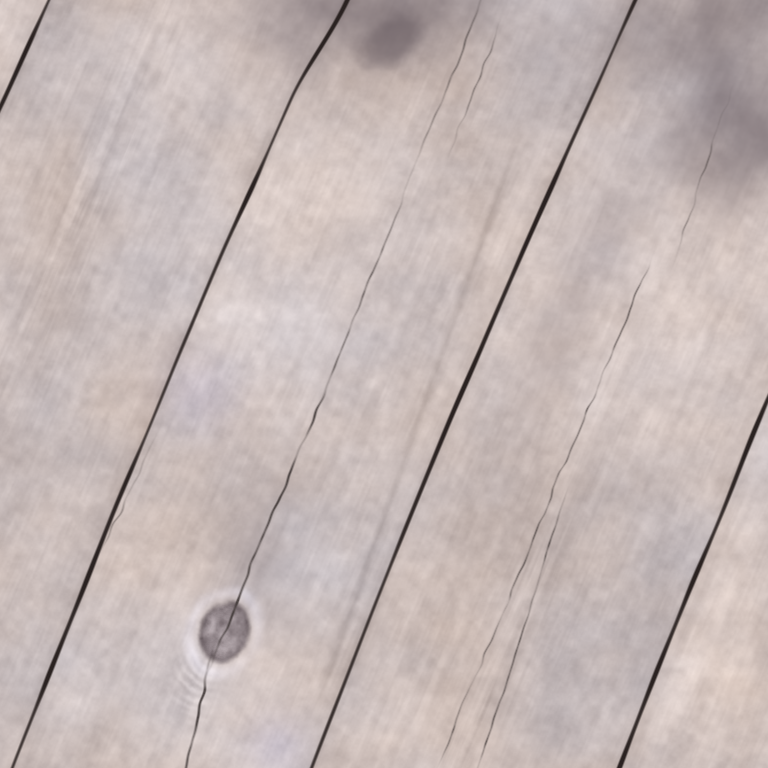
Write a three.js fragment shader that draws this texture.

```glsl
// Weathered pale floorboards running diagonally, split by thin dark seams.
// Boards live in sheared coordinates (across, up); layered noise gives grain
// and stains, distance functions give the seams, cracks and two knots.
#define LEAN 0.42
#define SEAM_START 0.008
#define SEAM_PITCH 0.382
#define SEAM_SPREAD 0.0065
#define SEAM_HALF 0.0025
#define SOFT 0.0019
#define GRAIN 0.36
#define SPECKLE 0.52
#define WOOD_PALE vec3(0.875, 0.825, 0.812)
#define WOOD_DIM vec3(0.690, 0.640, 0.632)
#define STAIN vec3(0.450, 0.405, 0.425)
#define GAP vec3(0.165, 0.135, 0.130)

varying vec2 vUv;

float hash(vec2 p) {
  return fract(sin(dot(p, vec2(127.1, 311.7))) * 43758.5453);
}

float noise(vec2 p) {
  vec2 i = floor(p), f = fract(p);
  f = f * f * (3.0 - 2.0 * f);
  return mix(mix(hash(i), hash(i + vec2(1.0, 0.0)), f.x),
             mix(hash(i + vec2(0.0, 1.0)), hash(i + 1.0), f.x), f.y);
}

float fbm(vec2 p) {
  float sum = 0.0, amp = 0.5;
  for (int i = 0; i < 4; i++) {
    sum += amp * noise(p);
    p = p * 2.03 + 17.3;
    amp *= 0.5;
  }
  return sum / 0.9375;
}

float line(float d, float halfWidth) {
  return 1.0 - smoothstep(halfWidth - SOFT, halfWidth + SOFT, abs(d));
}

float blob(vec2 p, vec2 center, vec2 size) {
  vec2 d = (p - center) / size;
  return exp(-dot(d, d));
}

float span(float y, float low, float high) {
  return smoothstep(low - 0.03, low + 0.03, y) * (1.0 - smoothstep(high - 0.04, high + 0.04, y));
}

// Broken hairline; b is (across, up), drift is its slant against the board
float crack(vec2 b, float start, float drift, float low, float high, float halfWidth) {
  float jag = 0.005 * (noise(vec2(b.y * 11.0, start * 90.0)) - 0.5)
            + 0.004 * (noise(vec2(b.y * 60.0, start * 70.0)) - 0.5);
  float wear = 0.25 + 0.75 * smoothstep(0.2, 0.75, noise(vec2(b.y * 24.0, start * 50.0)));
  wear *= 0.55 + 0.7 * noise(vec2(b.y * 120.0, start * 30.0));
  return line(b.x - start - drift * b.y - jag, halfWidth) * span(b.y, low, high) * wear;
}

void main() {
  vec2 p = vUv;
  vec2 b = vec2(p.x - LEAN * p.y, p.y);

  // Seams, slightly bowed, and the index of the board
  float seam = 0.0, shade = 0.0, board = 0.0;
  for (int i = -1; i < 3; i++) {
    float k = float(i);
    float at = SEAM_START + SEAM_PITCH * k + SEAM_SPREAD * k * k + 0.04 * (p.y - 0.5) * (p.y - 0.5);
    at += 0.004 * (noise(vec2(p.y * 9.0, k * 7.0)) - 0.5);
    at += 0.016 * smoothstep(0.87, 1.0, p.y) * exp(-9.0 * k * k);
    float wear = noise(vec2(p.y * 16.0, k * 5.0 + 2.0));
    seam = max(seam, line(b.x - at, SEAM_HALF * (0.65 + 0.7 * wear)) * (0.8 + 0.25 * wear));
    shade += exp(-abs(b.x - at) / 0.006);
    board += step(at, b.x);
  }

  // Wood tone: clouds, combed grain and fine speckle
  vec2 own = vec2(board * 13.7, board * 5.1);
  float streak = fbm(vec2(b.x * 75.0, b.y * 3.5) + own) - 0.5;
  float fiber = noise(vec2(b.x * 260.0, b.y * 22.0) + own) - 0.5;
  float combed = blob(b, vec2(-0.2, 0.7), vec2(0.05, 0.25)) + blob(b, vec2(0.59, 0.15), vec2(0.04, 0.2));
  float tone = 0.61 + 0.85 * (fbm(p * 5.0 + own) - 0.5) + 0.4 * (fbm(p * 22.0) - 0.5);
  tone += GRAIN * (1.0 + 1.2 * combed) * (streak + 0.35 * fiber) + SPECKLE * (fbm(p * 80.0) - 0.5);
  tone += 0.28 * blob(p, vec2(0.32, 0.59), vec2(0.09, 0.02));
  vec3 color = mix(WOOD_DIM, WOOD_PALE, tone);
  color += (fbm(p * 6.5 + own + 31.0) - 0.5) * vec3(0.06, 0.01, -0.05);
  color += vec3(-0.03, -0.02, 0.02) * (blob(p, vec2(0.26, 0.49), vec2(0.05)) + blob(p, vec2(0.36, 0.03), vec2(0.04)));

  // Broad smoky stains
  float smoke = 0.50 * blob(p, vec2(0.54, 0.98), vec2(0.10, 0.08));
  smoke += 0.50 * blob(p, vec2(0.39, 1.0), vec2(0.08, 0.09));
  smoke += 0.55 * blob(p, vec2(0.96, 0.81), vec2(0.08, 0.08));
  smoke += 0.42 * blob(p, vec2(0.93, 1.0), vec2(0.19, 0.15));
  smoke += 0.26 * blob(b, vec2(0.49, 0.62), vec2(0.04, 0.17));
  smoke += 0.22 * blob(p, vec2(0.34, 0.26), vec2(0.05, 0.09));
  color = mix(color, STAIN, clamp(smoke * (0.4 + 1.2 * fbm(p * 16.0)), 0.0, 0.8));

  // Oval dark knot
  vec2 q = p - vec2(0.512, 0.949);
  q = vec2(0.84 * q.x + 0.54 * q.y, 0.84 * q.y - 0.54 * q.x);
  float oval = length(q / vec2(0.052, 0.031)) + 0.5 * (fbm(p * 35.0) - 0.5);
  color = mix(color, STAIN - 0.04, 0.55 * (1.0 - smoothstep(0.4, 1.2, oval)));

  // Round knot with a pale halo, a dark rim and ripples below
  vec2 n = p - vec2(0.291, 0.177);
  float r = length(vec2(n.x - 0.15 * n.y, n.y * 0.85)) + 0.008 * (fbm(p * 45.0) - 0.5);
  color += vec3(0.07, 0.08, 0.10) * exp(-pow((r - 0.045) / 0.008, 2.0)) * (0.3 + 0.9 * noise(p * 40.0));
  float core = 1.0 - smoothstep(0.028, 0.037, r);
  color = mix(color, STAIN + 0.11 + 0.3 * (fbm(p * 90.0) - 0.5) + 0.03 * sin(r * 420.0), 0.85 * core);
  color -= 0.18 * exp(-pow((r - 0.031) / 0.004, 2.0)) * noise(p * 35.0 + 4.0);
  color -= 0.04 * sin(r * 700.0) * blob(p, vec2(0.25, 0.11), vec2(0.022, 0.035));

  // Cracks along the boards
  float split = 1.05 * crack(b, 0.217, 0.0, 0.13, 0.50, 0.0014);
  split += 0.55 * crack(b, 0.221, -0.012, 0.50, 1.1, 0.0012);
  split += crack(b, 0.241, -0.18, -0.1, 0.13, 0.0014);
  split += 0.55 * crack(b, 0.288, -0.046, 0.81, 0.95, 0.0010);
  split += 0.65 * crack(b, 0.569, 0.0, 0.02, 0.65, 0.0010);
  split += 0.75 * crack(b, 0.621, -0.09, -0.1, 0.34, 0.0010);
  split += 0.65 * crack(b, 0.658, -0.086, 0.67, 0.86, 0.0010);
  split += 0.80 * crack(b, 0.001, 0.048, 0.30, 0.42, 0.0012);
  color = mix(color, GAP + 0.1, clamp(split, 0.0, 0.9));

  // Soft worn groove, then the seams
  color -= 0.06 * exp(-pow((b.x - 0.385 + 0.067 * b.y) / 0.005, 2.0)) * span(b.y, 0.08, 0.80);
  color -= 0.08 * min(shade, 1.0);
  gl_FragColor = vec4(mix(color, GAP, min(seam, 1.0)), 1.0);
}
```
